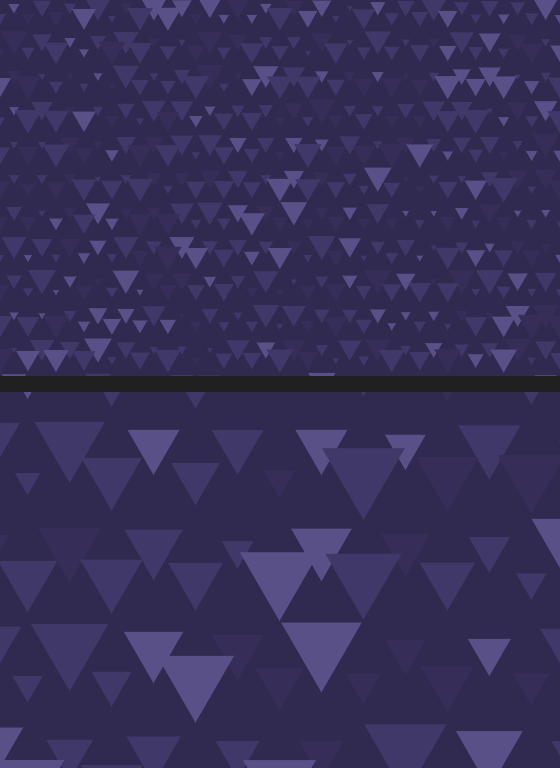
Top: the whole. Bottom: its middle third, enlarged.
Give the GLSL for this pattern, as a WebGL 1 fragment shader.

```glsl
precision highp float;
// Scattered violet triangles pointing down, on two interleaved lattices over a dark ground.

uniform vec2 u_resolution;

// Lengths are fractions of the canvas height.
const vec2 SPACING = vec2(0.07442, 0.0909);      // column and row pitch
const vec2 BACK_ORIGIN = vec2(0.03721, 0.9767);  // a cell centre of the back lattice
const vec2 FRONT_ORIGIN = vec2(0.0, 0.9486);     // a cell centre of the front lattice
const float MIN_SIZE = 0.2;                      // triangle width in columns
const float MAX_SIZE = 1.0;
const float BRIGHT_SHARE = 0.21;                 // portions of the triangles
const float MIDDLE_SHARE = 0.52;

const vec3 GROUND = vec3(0.187, 0.160, 0.312);
const vec3 DIM = vec3(0.212, 0.182, 0.347);
const vec3 MIDDLE = vec3(0.255, 0.220, 0.415);
const vec3 BRIGHT = vec3(0.353, 0.312, 0.535);

// Two independent random values per cell.
vec2 hash2(vec2 cell) {
  vec3 p = fract(vec3(cell.xyx) * vec3(0.1031, 0.1030, 0.0973));
  p += dot(p, p.yzx + 33.33);
  return fract((p.xx + p.yz) * p.zy);
}

// Distance to an equilateral triangle pointing down, centred on its bounding box.
float triangleDistance(vec2 p, float halfWidth) {
  float halfHeight = halfWidth * 0.866;
  float top = p.y - halfHeight;
  float side = abs(p.x) * 0.866 - (p.y + halfHeight) * 0.5;
  return max(top, side);
}

vec3 triangleColor(float pick) {
  if (pick < BRIGHT_SHARE) return BRIGHT;
  if (pick < BRIGHT_SHARE + MIDDLE_SHARE) return MIDDLE;
  return DIM;
}

// Paints one lattice over the given colour; each triangle fits inside its cell.
vec3 paintLattice(vec3 under, vec2 p, vec2 origin, float seed, float pixel) {
  vec2 grid = (p - origin) / SPACING;
  vec2 cell = floor(grid + 0.5);
  vec2 random = hash2(cell + seed);
  float halfWidth = 0.5 * SPACING.x * mix(MIN_SIZE, MAX_SIZE, random.x);
  float d = triangleDistance((grid - cell) * SPACING, halfWidth);
  float coverage = 1.0 - smoothstep(-0.6 * pixel, 0.6 * pixel, d);
  return mix(under, triangleColor(random.y), coverage);
}

void main() {
  vec2 p = gl_FragCoord.xy / u_resolution.y;
  float pixel = 1.0 / u_resolution.y;
  vec3 color = paintLattice(GROUND, p, BACK_ORIGIN, 137.0, pixel);
  color = paintLattice(color, p, FRONT_ORIGIN, 411.0, pixel);
  gl_FragColor = vec4(color, 1.0);
}
```
